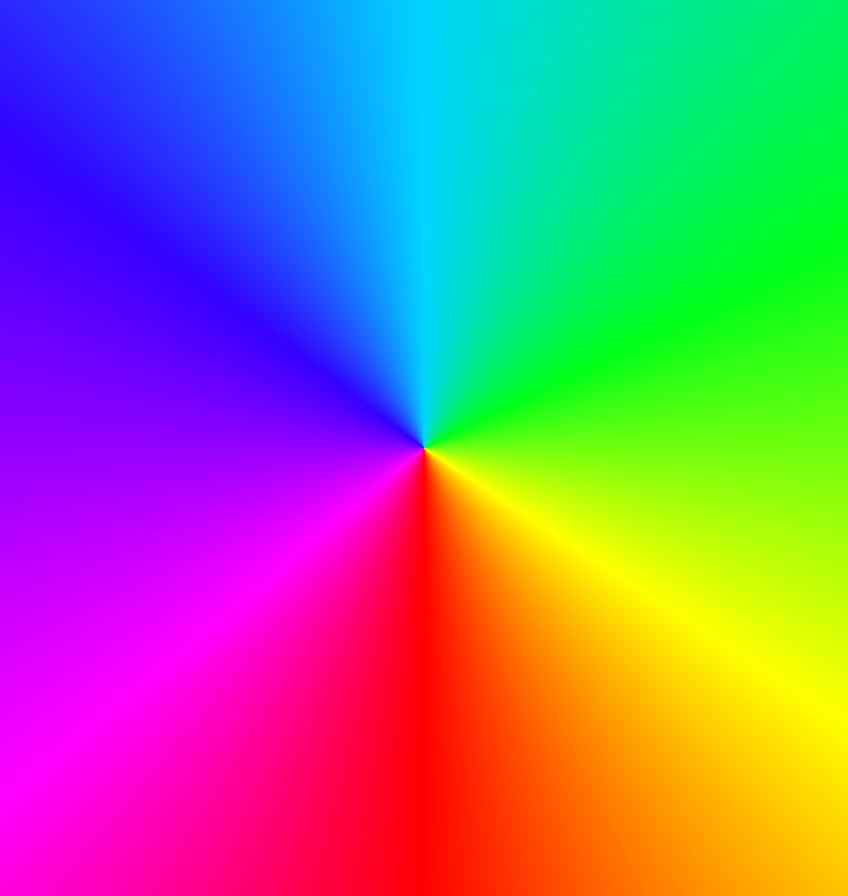
Reproduce this background procedurally as a Shadertoy shader.

```glsl
// A conic rainbow: hues sweep counterclockwise around the canvas centre,
// starting with red straight down. The turn is split at uneven colour stops
// and the colours are blended linearly between neighbouring stops.

#define CENTER vec2(0.5, 0.5)
#define YELLOW_TURN 0.158
#define GREEN_TURN 0.323
#define CYAN_TURN 0.5
#define BLUE_TURN 0.648
#define MAGENTA_TURN 0.861

const float TAU = 6.283185;
const int STOPS = 7;

// Colour stops, from red once around and back to red
const vec3 stopColor[STOPS] = vec3[STOPS](
    vec3(1.0, 0.0, 0.0),
    vec3(1.0, 1.0, 0.0),
    vec3(0.0, 1.0, 0.1),
    vec3(0.0, 0.835, 1.0),
    vec3(0.2, 0.0, 1.0),
    vec3(1.0, 0.0, 1.0),
    vec3(1.0, 0.0, 0.0)
);
const float stopTurn[STOPS] = float[STOPS](
    0.0, YELLOW_TURN, GREEN_TURN, CYAN_TURN, BLUE_TURN, MAGENTA_TURN, 1.0
);

// Blend of the two stops on either side of a turn in 0..1
vec3 conicColor(float turn) {
    vec3 color = stopColor[0];
    for (int i = 1; i < STOPS; i++) {
        float blend = (turn - stopTurn[i - 1]) / (stopTurn[i] - stopTurn[i - 1]);
        color = mix(color, stopColor[i], clamp(blend, 0.0, 1.0));
    }
    return color;
}

void mainImage(out vec4 fragColor, in vec2 fragCoord) {
    // Offset from the centre, in canvas heights
    vec2 p = (fragCoord - CENTER * iResolution.xy) / iResolution.y;

    // Turn measured from straight down; the tiny shift keeps atan defined
    float turn = fract(atan(p.x, -p.y + 1e-6) / TAU);

    fragColor = vec4(conicColor(turn), 1.0);
}
```
